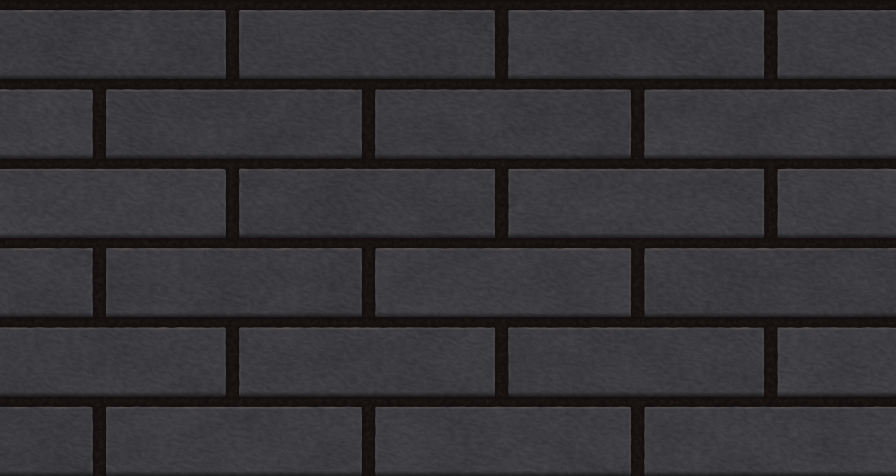
Give the GLSL for this texture, as a WebGL 1 fragment shader.

```glsl
precision highp float;
// Anthracite brick wall in running bond with dark brown recessed mortar.

uniform vec2 u_resolution;

// Lengths are in courses: one brick height plus one bed joint.
const float COURSES = 6.0;
const float PITCH = 3.393;               // brick length plus head joint
const float BOND_SHIFT = 0.4945;         // offset of every second course, in pitches
const float FIRST_EDGE = 3.015;          // left edge of a brick in the top course
const vec2 HALF_BRICK = vec2(1.612, 0.436);
const float CORNER = 0.02;
const float EDGE_WOBBLE = 0.008;
const float RIM_WIDTH = 0.024;
const float GRAIN = 0.15;
const float MOTTLE = 0.09;
const float BRICK_VARIATION = 0.07;

const vec3 BRICK_COLOR = vec3(0.232, 0.228, 0.246);
const vec3 RIM_COLOR = vec3(0.355, 0.330, 0.325);
const vec3 MORTAR_DARK = vec3(0.060, 0.045, 0.042);
const vec3 MORTAR_LIGHT = vec3(0.125, 0.100, 0.090);

float hash(vec2 p) {
  vec3 q = fract(p.xyx * vec3(0.1031, 0.1030, 0.0973));
  q += dot(q, q.yzx + 33.33);
  return fract((q.x + q.y) * q.z);
}

float cornerSlope(vec2 cell, vec2 offset) {
  float angle = 6.28318 * hash(cell);
  return dot(vec2(cos(angle), sin(angle)), offset);
}

// Gradient noise, roughly -0.7 to 0.7.
float noise(vec2 p) {
  vec2 i = floor(p);
  vec2 f = p - i;
  vec2 u = f * f * f * (f * (f * 6.0 - 15.0) + 10.0);
  vec2 e = vec2(1.0, 0.0);
  return mix(
    mix(cornerSlope(i, f), cornerSlope(i + e.xy, f - e.xy), u.x),
    mix(cornerSlope(i + e.yx, f - e.yx), cornerSlope(i + e.xx, f - e.xx), u.x),
    u.y);
}

float roundedBox(vec2 p, vec2 halfSize) {
  vec2 q = abs(p) - halfSize + CORNER;
  return length(max(q, 0.0)) + min(max(q.x, q.y), 0.0) - CORNER;
}

// Thin line that fades away from a brick edge.
float rim(float depth) {
  return 1.0 - smoothstep(0.3 * RIM_WIDTH, 1.7 * RIM_WIDTH, depth);
}

vec3 brickSurface(vec2 q, vec2 id) {
  vec2 s = q + 17.0 * vec2(hash(id + 5.3), hash(id + 9.7)) + 20.0;

  // Wrinkled grain, warped and slightly slanted
  vec2 w = s + 0.05 * vec2(noise(s * 6.0), noise(s * 6.0 + 31.0));
  w.y += 0.22 * w.x;
  float grain = noise(w * vec2(10.0, 21.0)) + 0.6 * noise(w * vec2(24.0, 38.0) + 70.0);
  float mottle = noise(s * vec2(1.3, 2.6)) + 0.5 * noise(s * vec2(3.5, 6.0) + 40.0);
  float tone = 1.0 + BRICK_VARIATION * (hash(id + 2.1) - 0.5);
  vec3 color = BRICK_COLOR * (tone + GRAIN * grain + MOTTLE * mottle);

  // Worn pale rim on top and sides, shaded lower edge
  float wear = clamp(0.65 + 0.8 * noise(s * vec2(5.0, 9.0) + 11.0), 0.15, 1.0);
  float top = rim(HALF_BRICK.y - q.y);
  float sides = rim(HALF_BRICK.x - abs(q.x));
  color = mix(color, RIM_COLOR, wear * max(0.85 * top, 0.4 * sides));
  float bottom = HALF_BRICK.y + q.y;
  return color * mix(0.55, 1.0, smoothstep(0.0, 0.075, bottom));
}

vec3 mortarSurface(vec2 p, float gap) {
  float grain = noise(p * 16.0 + 50.0) + 0.7 * noise(p * 33.0 + 90.0);
  float light = 0.45 + 0.55 * grain;
  light *= mix(0.35, 1.0, smoothstep(0.0, 0.06, gap));
  return mix(MORTAR_DARK, MORTAR_LIGHT, clamp(light + 0.1, 0.0, 1.0));
}

void main() {
  float pixel = COURSES / u_resolution.y;
  vec2 p = gl_FragCoord.xy * pixel;

  // Course counted from the top, brick counted along the course
  float course = floor(COURSES - p.y);
  float along = (p.x - FIRST_EDGE) / PITCH + BOND_SHIFT * mod(course, 2.0);
  vec2 id = vec2(floor(along), course) + 10.0;

  // Position relative to the brick centre; bricks rest on the course line
  vec2 q = vec2(fract(along) * PITCH, fract(p.y)) - HALF_BRICK;

  // The joint is shared with the next brick along and the course above
  float d = roundedBox(q, HALF_BRICK);
  d = min(d, roundedBox(q - vec2(PITCH, 0.0), HALF_BRICK));
  float gap = min(d, max(1.0 - HALF_BRICK.y - q.y, 0.0));
  float edge = d + EDGE_WOBBLE * noise(p * 9.0 + 20.0);

  float cover = 1.0 - smoothstep(-0.6 * pixel, 0.6 * pixel, edge);
  vec3 color = mix(mortarSurface(p, gap), brickSurface(q, id), cover);
  gl_FragColor = vec4(color, 1.0);
}
```
